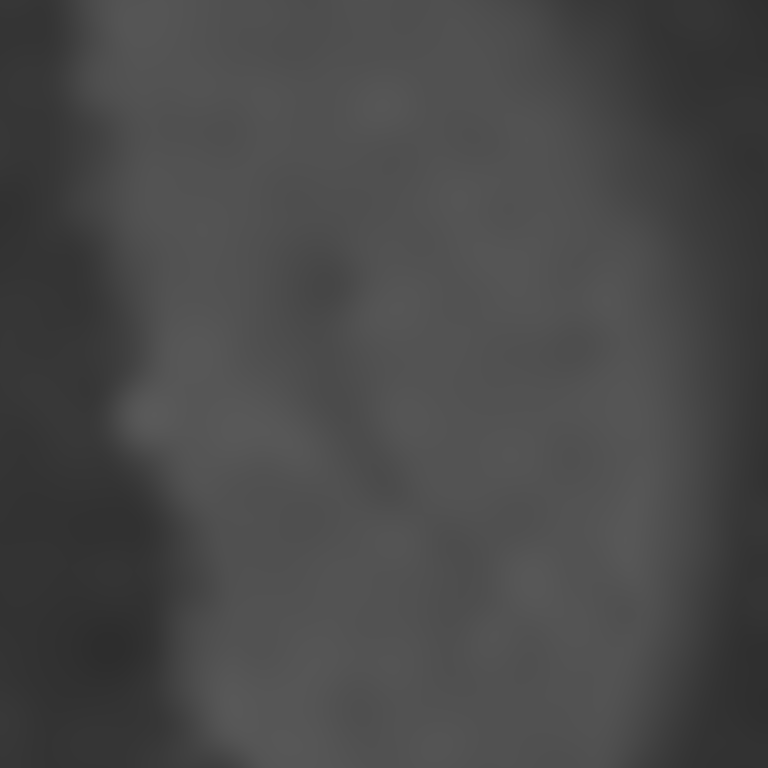
A three.js fragment shader for this texture:

```glsl
varying vec2 vUv;

const float PALE_GREY = 0.322;
const float DARK_GREY = 0.200;
const float STREAK_DEPTH = 0.030;
const float STREAK_WIDTH = 0.055;
const float COARSE_CELLS = 6.0;
const float FINE_CELLS = 13.0;
const float COARSE_CONTRAST = 0.016;
const float FINE_CONTRAST = 0.016;
const float EDGE_WANDER = 0.018;
const float LEFT_SOFTNESS = 0.065;
const float RIGHT_SOFTNESS = 0.080;
const float UPPER_RIGHT_SOFTNESS = 0.150;

vec3 hash3(vec2 cell) {
  vec3 p = fract(cell.xyx * vec3(0.1031, 0.1030, 0.0973));
  p += dot(p, p.yzx + 33.33);
  return fract((p.xxy + p.yzz) * p.zyx);
}

// Cellular noise: one soft light or dark blob per cell
float blobNoise(vec2 p) {
  vec2 cell = floor(p);
  float sum = 0.0;
  for (int y = -1; y <= 1; y++) {
    for (int x = -1; x <= 1; x++) {
      vec2 neighbour = cell + vec2(float(x), float(y));
      vec3 random = hash3(neighbour);
      vec2 offset = p - neighbour - random.xy;
      float falloff = max(0.0, 1.0 - dot(offset, offset));
      sum += (random.z * 2.0 - 1.0) * falloff * falloff * falloff;
    }
  }
  return sum;
}

// Soft mask of the pale band, leaning on the left and bulging on the right
float paleBand(vec2 p) {
  float drop = 1.0 - p.y;
  float leftEdge = 0.115 + 0.13 * drop + 0.05 * drop * drop * drop;
  float rise = p.y - 0.45;
  float rightEdge = 0.925 - rise * rise * mix(0.45, 0.75, step(0.0, rise));
  float rightSoftness = mix(RIGHT_SOFTNESS, UPPER_RIGHT_SOFTNESS, smoothstep(0.35, 0.8, p.y));
  float left = smoothstep(-LEFT_SOFTNESS, LEFT_SOFTNESS, p.x - leftEdge);
  float right = smoothstep(-rightSoftness, rightSoftness, rightEdge - p.x);
  return left * right;
}

// Faint shadow curving down through the band
float shadowStreak(vec2 p) {
  float drop = 0.65 - p.y;
  float centre = 0.39 + 0.2 * drop + 0.85 * drop * drop;
  float across = (p.x - centre) / STREAK_WIDTH;
  float along = smoothstep(0.72, 0.6, p.y) * smoothstep(0.15, 0.38, p.y);
  return exp(-across * across) * along;
}

void main() {
  float coarse = blobNoise(vUv * COARSE_CELLS + 17.0);
  float fine = blobNoise(vUv * FINE_CELLS + 41.0);
  vec2 warped = vUv + EDGE_WANDER * vec2(coarse + fine, coarse - fine);

  float grey = mix(DARK_GREY, PALE_GREY, paleBand(warped));
  grey -= STREAK_DEPTH * shadowStreak(warped);
  grey += COARSE_CONTRAST * coarse + FINE_CONTRAST * fine;
  gl_FragColor = vec4(vec3(grey), 1.0);
}
```
